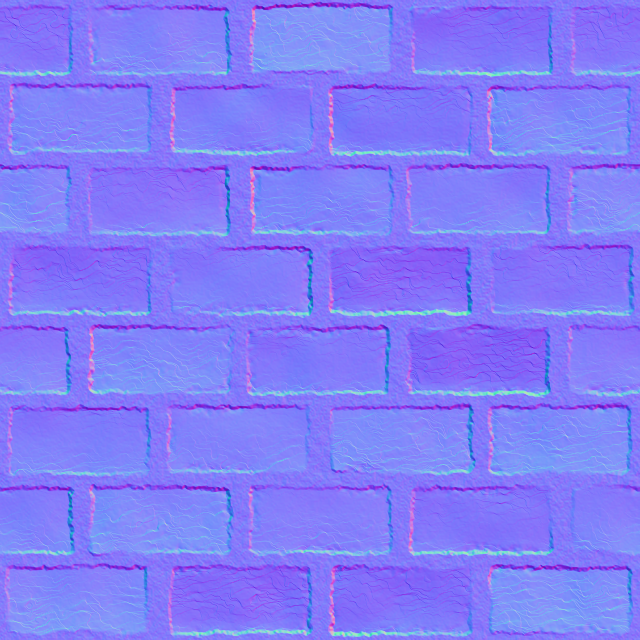
Give the GLSL for this texture map, as a three.js fragment shader.

```glsl
// Tangent-space normal map of a running-bond wall: sunken, leaning, finely cracked bricks in grainy mortar.
varying vec2 vUv;

const float ROWS = 8.0;                    // one unit is one row; a brick cell is 2 by 1
const float COLUMNS = 4.0;
const vec2 BRICK_HALF = vec2(0.895, 0.435);
const float CORNER = 0.08;
const float BEVEL = 0.058;
const float DEPTH = 0.016;
const vec2 MORTAR_LEAN = vec2(0.04, -0.05);

struct Brick {
  vec2 id;
  vec2 local;      // position from the brick centre
  vec2 lean;       // sideways part of the face normal
  float edge;      // signed distance to the ragged outline
};

float hash(vec2 p) {
  return fract(sin(dot(p, vec2(127.1, 311.7))) * 43758.5);
}

// Signed random value from -1 to 1 for one property of a brick
float vary(vec2 id, float property) {
  return hash(id + property * 17.3) * 2.0 - 1.0;
}

// Value noise that wraps at the canvas border; frequency is a whole number
float noise(vec2 p, float frequency) {
  p *= frequency;
  float period = ROWS * frequency;
  vec2 cell = floor(p);
  vec2 f = fract(p);
  f = f * f * (3.0 - 2.0 * f);
  vec2 a = mod(cell, period) + frequency;
  vec2 b = mod(cell + 1.0, period) + frequency;
  return mix(mix(hash(a), hash(vec2(b.x, a.y)), f.x),
             mix(hash(vec2(a.x, b.y)), hash(b), f.x), f.y);
}

float roundedBox(vec2 p, vec2 halfSize, float radius) {
  vec2 q = abs(p) - halfSize + radius;
  return length(max(q, 0.0)) + min(max(q.x, q.y), 0.0) - radius;
}

// Gentle ramp followed by a sharp drop: each drop reads as a thin crack
float terrace(float t) {
  float f = fract(t);
  return f - smoothstep(0.9, 1.0, f);
}

// Web of fine cracks from four slanted sets of meandering terraces
float cracks(vec2 p, vec2 local, float seed) {
  float meander = 1.6 * noise(p, 3.0) + 0.9 * noise(p + 2.7, 8.0) + 0.4 * noise(p, 19.0);
  float sum = 0.0;
  for (int i = 0; i < 4; i++) {
    float k = float(i);
    vec2 direction = vec2(2.8 - 1.6 * k, 5.5 + 0.9 * k);
    float strength = smoothstep(0.2, 0.8, noise(p + 3.1 * k + 1.0, 4.0));
    sum += strength * terrace(dot(local, direction) + meander * (1.1 - 0.2 * k) + seed + 0.37 * k);
  }
  return sum;
}

// Brick layout, every second row shifted by half a brick
Brick brickAt(vec2 p) {
  float row = floor(p.y);
  float x = p.x * 0.5 + 0.5 * mod(row, 2.0);
  vec2 id = vec2(mod(floor(x), COLUMNS), mod(row, ROWS));
  vec2 local = vec2(2.0 * fract(x) - 1.0, fract(p.y) - 0.5);
  local -= vec2(0.03, 0.012) * vec2(vary(id, 3.0), vary(id, 4.0));
  vec2 lean = vec2(0.03 * vary(id, 1.0) + 0.015, mix(-0.2, 0.11, hash(id + 5.0)));
  float edge = roundedBox(local, BRICK_HALF, CORNER)
             + 0.045 * (noise(p, 4.0) - 0.5) + 0.03 * (noise(p, 13.0) - 0.5)
             + 0.024 * (noise(p, 29.0) - 0.5);
  return Brick(id, local, lean, edge);
}

float insideOf(float edge) {
  return smoothstep(0.0, BEVEL, -edge);
}

// Face normal lean: darker towards the top, a bright slope along the bottom
vec2 faceLean(Brick b) {
  float bottom = 1.0 - smoothstep(-0.43, -0.15, b.local.y);
  float glow = 0.04 + 1.3 * max(-b.lean.y, 0.0);
  return b.lean + vec2(0.0, bottom * bottom * glow - 0.18 * b.local.y);
}

// Relief of rim, cracks and grain
float wallHeight(vec2 p) {
  Brick b = brickAt(p);
  float inside = insideOf(b.edge);

  float mortar = 0.007 * noise(p, 8.0) + 0.0045 * noise(p, 21.0) + 0.003 * noise(p, 43.0);

  vec2 tilt = vec2(0.025 * vary(b.id, 6.0), -0.36 * (b.lean.y + 0.01) + 0.02 * vary(b.id, 7.0));
  float facing = clamp(10.0 * (faceLean(b).y + 0.03), -1.0, 1.0);
  float face = dot(tilt, b.local) - DEPTH + 0.035 * (noise(p, 2.0) - 0.5);
  face += 0.0034 * facing * cracks(p, b.local, 9.0 * hash(b.id + 2.0));
  face += 0.0018 * noise(p, 15.0) + 0.0011 * noise(p, 39.0);

  // Chipped patches along the rim
  float rim = smoothstep(-0.16, -0.03, b.edge) * inside;
  float chips = rim * smoothstep(0.5, 0.8, noise(p + 4.0, 2.0)) * noise(p, 17.0);
  return mix(mortar, face, inside) - 0.018 * chips;
}

// Surface normal by central differences, plus the lean of face or mortar
vec3 wallNormal(vec2 p, float reach) {
  vec2 e = vec2(reach, 0.0);
  vec2 gradient = vec2(wallHeight(p + e.xy) - wallHeight(p - e.xy),
                       wallHeight(p + e.yx) - wallHeight(p - e.yx)) / (2.0 * reach);
  Brick b = brickAt(p);
  vec2 lean = mix(MORTAR_LEAN, faceLean(b), insideOf(b.edge));
  return normalize(vec3(lean - gradient, 1.0));
}

void main() {
  vec3 normal = wallNormal(vUv * ROWS, 0.007);
  gl_FragColor = vec4((normal * 0.5 + 0.5) * vec3(1.0, 1.0, 0.985), 1.0);
}
```
